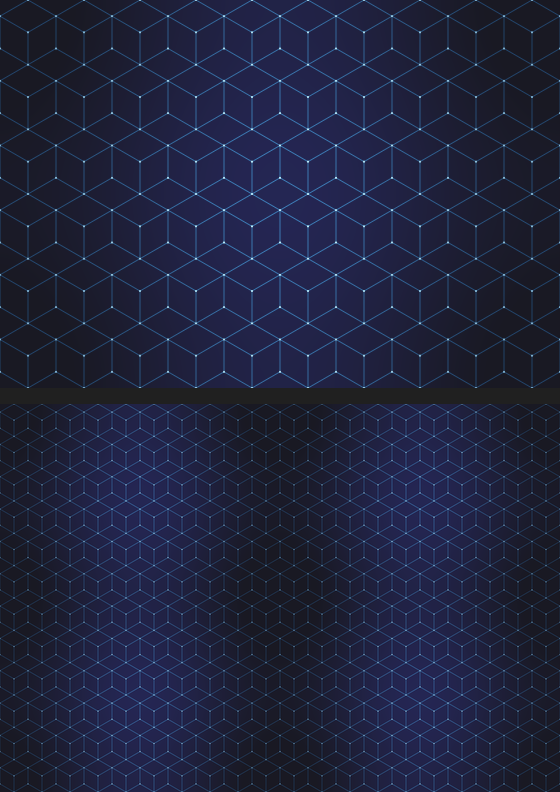
Top: one tile. Bottom: repeated 2 by 2.
This pattern is drawn by a WebGL 1 fragment shader. Its source:

```glsl
precision highp float;
// Wireframe of stacked cubes in thin blue lines with bright nodes on a navy vignette.

uniform vec2 u_resolution;

// Signed offset on a cycle of four rows, in -2..2.
float wrapRows(float t) {
  return mod(t + 2.0, 4.0) - 2.0;
}

// Share of a pixel covered by a stroke, exact even below one pixel wide.
float strokeCoverage(float d, float halfWidth, float pixel) {
  float inner = max(d - 0.5 * pixel, -halfWidth);
  float outer = min(d + 0.5 * pixel, halfWidth);
  return max(outer - inner, 0.0) / pixel;
}

// Distance to an upright edge two rows tall.
float uprightDistance(float across, float along, vec2 cell) {
  return length(vec2(across, max(abs(along) - 1.0, 0.0)) * cell);
}

void main() {
  vec2 uv = gl_FragCoord.xy / u_resolution;
  float pixel = 1.0 / u_resolution.y;

  // Half column and row step, in canvas heights: 10 repeats across, 6 down.
  vec2 cell = vec2(u_resolution.x / u_resolution.y / 20.0, 1.0 / 24.0);

  // Mirrored column position 0..1, and row position counted from the top.
  float u = abs(mod(uv.x * 20.0 + 1.0, 2.0) - 1.0);
  float t = mod((1.0 - uv.y) * 24.0, 4.0);

  // Three zigzag edges per repeat.
  float zigzag = min(abs(wrapRows(t - 1.0 - u)), abs(wrapRows(t - 3.0 - u)));
  zigzag = min(zigzag, abs(wrapRows(t - 1.0 + u)));
  float edge = zigzag * cell.x * cell.y / length(cell);

  // Upright edges on alternating columns.
  edge = min(edge, uprightDistance(u, wrapRows(t - 2.0), cell));
  edge = min(edge, uprightDistance(1.0 - u, wrapRows(t - 3.0), cell));

  // Nodes where edges meet.
  vec2 corner = vec2(u, abs(mod(t, 2.0) - 1.0));
  float node = min(length(corner * cell), length((1.0 - corner) * cell));

  // Periodic vignette, flat at every border so that it wraps smoothly.
  vec2 wave = sin(3.14159265 * (uv - 0.5));
  float shade = clamp(dot(wave * wave, vec2(0.9, 0.25)), 0.0, 1.0);

  vec3 color = mix(vec3(0.142, 0.148, 0.325), vec3(0.098, 0.098, 0.138), shade);
  vec3 lineColor = mix(vec3(0.26, 0.56, 0.80), vec3(0.14, 0.30, 0.47), shade);
  vec3 nodeColor = mix(vec3(0.76, 0.95, 1.0), vec3(0.50, 0.70, 0.82), shade);

  color = mix(color, lineColor, 0.9 * strokeCoverage(edge, 0.00115, pixel));
  float nodeMask = 1.0 - smoothstep(-0.6 * pixel, 0.6 * pixel, node - 0.0026);
  color = mix(color, nodeColor, nodeMask);

  gl_FragColor = vec4(color, 1.0);
}
```
